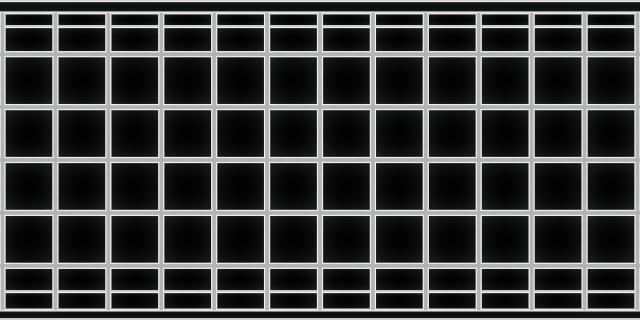
Reproduce this pattern procedurally as a Shadertoy shader.

```glsl
// Black square tiles set in pale grout, closed above and below by thin rails and plain bands.
// Each point finds the panel around it; the distance to that panel's edge
// shades the grout, and the position inside it shades the dark glaze.

const float PITCH = 0.16536;       // tile spacing, canvas height = 1
const float GROUT_HALF = 0.0098;
const float RAIL_HALF = 0.0046;
const float FIELD_BOTTOM = 0.0312; // the tiled field lies between these rails
const float FIELD_TOP = 0.9596;

float hash(vec2 p) {
    return fract(sin(dot(p, vec2(127.1, 311.7))) * 43758.5453);
}

// Narrows the free span around y by one horizontal line.
vec2 trimSpan(vec2 span, float y, float line, float halfWidth) {
    if (y > line) span.x = max(span.x, line + halfWidth);
    else span.y = min(span.y, line - halfWidth);
    return span;
}

// Lower and upper edges of the panel row at height y.
vec2 rowSpan(float y) {
    float rails[6] = float[6](0.001, FIELD_BOTTOM, 0.0885, 0.9167, FIELD_TOP, 0.998);
    vec2 span = vec2(-1.0, 2.0);
    for (int i = 0; i < 6; i++)
        span = trimSpan(span, y, rails[i], RAIL_HALF);
    for (int i = -2; i <= 2; i++)
        span = trimSpan(span, y, 0.5 + float(i) * PITCH, GROUT_HALF);
    return span;
}

// Bright bevel beside the panel, settling to grey in the middle of the joint.
vec3 groutColor(float d) {
    return vec3(mix(0.93, 0.70, smoothstep(0.002, 0.0062, d)));
}

// Near-black glaze, lighter toward the rim; u runs from -1 to 1 across a panel.
vec3 glazeColor(vec2 u, float seed, float base) {
    float shade = base + 0.058 * dot(u, u) * mix(0.92, 1.08, seed);
    return shade * mix(vec3(1.0), vec3(0.94, 1.04, 0.99), seed);
}

void mainImage(out vec4 fragColor, in vec2 fragCoord) {
    float pixel = 1.0 / iResolution.y;
    vec2 p = fragCoord * pixel;
    float aspect = iResolution.x * pixel;
    p.x -= 0.5 * aspect;

    // Panel around this point; the border bands run the full width
    vec2 row = rowSpan(p.y);
    float column = floor(p.x / PITCH);
    vec2 center = vec2((column + 0.5) * PITCH, 0.5 * (row.x + row.y));
    vec2 halfSize = vec2(0.5 * PITCH - GROUT_HALF, 0.5 * (row.y - row.x));
    bool inBand = p.y < FIELD_BOTTOM || p.y > FIELD_TOP;
    if (inBand) {
        column = 0.0;
        center.x = 0.0;
        halfSize.x = aspect;
    }

    // Edge distance and position within the panel
    vec2 offset = p - center;
    vec2 edge = abs(offset) - halfSize;
    float d = max(edge.x, edge.y);
    vec2 u = clamp(offset / halfSize, -1.0, 1.0);

    // Glaze, with a faint green cast near the top
    float seed = hash(vec2(column, floor(center.y * 100.0)));
    vec3 glaze = glazeColor(u, seed, inBand ? 0.045 : 0.006);
    glaze *= mix(vec3(1.0), vec3(0.88, 1.14, 1.04), smoothstep(0.9, 0.97, p.y));

    vec3 color = mix(glaze, groutColor(d), clamp(d / pixel + 0.5, 0.0, 1.0));
    fragColor = vec4(color, 1.0);
}
```
